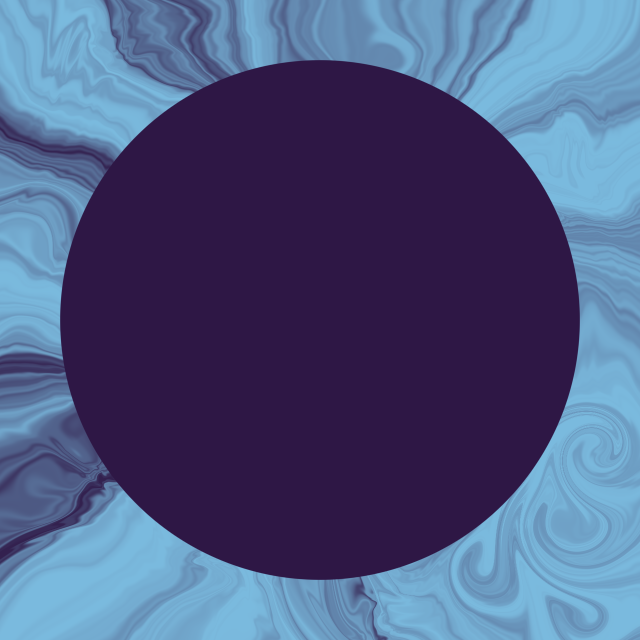
Give the GLSL for this background, as a WebGL 2 fragment shader.

```glsl
#version 300 es
precision highp float;
// Marbled blue ink around a flat dark disc.
// Radial strands of layered noise are bent by vortices and by repeated
// domain warping, which is stronger inside a few turbulent patches.

uniform vec2 u_resolution;
out vec4 fragColor;

float hash(vec2 cell) {
  vec3 h = fract(vec3(cell.xyx) * 0.1031);
  h += dot(h, h.yzx + 33.33);
  return fract((h.x + h.y) * h.z);
}

float noise(vec2 p) {
  vec2 i = floor(p), f = fract(p);
  f = f * f * (3.0 - 2.0 * f);
  return mix(mix(hash(i), hash(i + vec2(1, 0)), f.x),
             mix(hash(i + vec2(0, 1)), hash(i + vec2(1, 1)), f.x), f.y);
}

// Patches of fine turbulence: centre and radius
const vec3 patches[9] = vec3[9](
  vec3(0.07, 0.64, 0.06), vec3(0.06, 0.19, 0.09), vec3(0.13, 0.93, 0.10),
  vec3(0.38, 0.08, 0.12), vec3(0.60, 0.07, 0.09), vec3(0.89, 0.76, 0.08),
  vec3(0.13, 0.28, 0.06), vec3(0.84, 0.20, 0.08), vec3(0.60, 0.91, 0.05));

// Spirals: centre and radius
const vec3 vortices[4] = vec3[4](
  vec3(0.935, 0.295, 0.055), vec3(0.89, 0.19, 0.075),
  vec3(0.755, 0.12, 0.05), vec3(0.91, 0.04, 0.05));

float turbulence(vec2 p) {
  float sum = 0.0;
  for (int i = 0; i < 9; i++) {
    vec2 d = (p - patches[i].xy) / patches[i].z;
    sum += exp(-dot(d, d));
  }
  float rim = exp(-max(length(p - 0.5) - 0.406, 0.0) * 45.0);
  return clamp(sum + 0.35 * rim, 0.0, 1.0);
}

vec2 swirl(vec2 p) {
  for (int i = 0; i < 4; i++) {
    vec2 d = p - vortices[i].xy;
    float angle = 5.0 * exp(-dot(d, d) / (vortices[i].z * vortices[i].z));
    float c = cos(angle), s = sin(angle);
    p = vortices[i].xy + mat2(c, s, -s, c) * d;
  }
  return p;
}

vec2 warp(vec2 p, float rough) {
  float size = 0.16, freq = 4.0;
  for (int i = 0; i < 6; i++) {
    vec2 q = p * freq + float(i) * 17.3;
    p += size * (vec2(noise(q + 5.2), noise(q + 61.7)) - 0.5);
    size *= mix(0.46, 0.67, rough);
    freq *= 1.8;
  }
  return p;
}

// Noise over direction only, so the strands run outward
float strands(vec2 p) {
  vec2 dir = normalize(p - 0.5);
  float sum = 0.0, total = 0.0, weight = 1.0, freq = 6.0;
  for (int i = 0; i < 5; i++) {
    sum += weight * noise(dir * freq + 40.0 + float(i) * 9.7);
    total += weight;
    weight *= 0.78;
    freq *= 2.05;
  }
  return sum / total;
}

vec3 marble(vec2 p) {
  float n = strands(warp(swirl(p), turbulence(p)));
  n += 0.05 * (0.5 - p.x);
  float ink = clamp((n - 0.30) / 0.5, 0.0, 1.0);
  return mix(vec3(0.48, 0.73, 0.87), vec3(0.20, 0.13, 0.31), ink * ink);
}

void main() {
  float unit = min(u_resolution.x, u_resolution.y);
  vec3 color = vec3(0.0);
  // Four samples per pixel smooth the finest strands
  for (int i = 0; i < 4; i++) {
    vec2 offset = vec2(i % 2, i / 2) * 0.5 - 0.25;
    vec2 p = (gl_FragCoord.xy + offset - 0.5 * u_resolution) / unit + 0.5;
    color += 0.25 * marble(p);
  }
  // Central disc
  vec2 center = (gl_FragCoord.xy - 0.5 * u_resolution) / unit;
  float edge = (length(center) - 0.406) * unit;
  float disc = 1.0 - smoothstep(-0.7, 0.7, edge);
  fragColor = vec4(mix(color, vec3(0.18, 0.09, 0.27), disc), 1.0);
}
```
